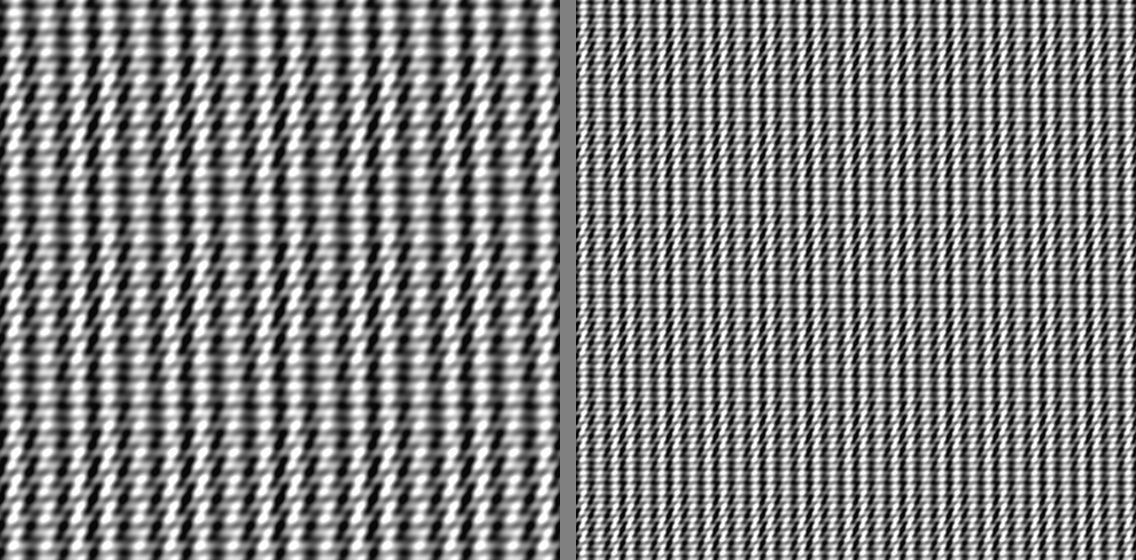
Left, the tile; right, the same tile 2 across and 2 down.
Reproduce this pattern procedurally as a WebGL 1 fragment shader.

```glsl
precision highp float;
// Woven grey cords: a tile repeated 3 by 3, each holding six vertical cords.
// It sums a few plane waves with whole-number frequencies, so every edge
// wraps, then clips the sum to a grey level.

uniform vec2 u_resolution;

const float TAU = 6.2831853;
const float TILES = 3.0;
const float MEAN_GREY = 0.51;
const float DARKEST = 0.03;

// Amplitudes of the waves
const float CORD_AMP = 0.36;
const float GAP_AMP = 0.05;
const float RUNG_AMP = 0.06;
const float FINE_RUNG_AMP = 0.15;
const float BEAD_AMP = 0.11;
const float BEAT_AMP = 0.11;
const float TWIST_AMP = 0.04;
const float STRAND_AMP = 0.06;

// Cycles per tile, across and up
const vec2 CORD_FREQ = vec2(6.0, 0.0);
const vec2 GAP_FREQ = vec2(8.0, 0.0);
const vec2 RUNG_FREQ = vec2(0.0, -6.0);
const vec2 FINE_RUNG_FREQ = vec2(0.0, -14.0);
const vec2 BEAD_FREQ = vec2(12.0, -6.0);
const vec2 BEAT_FREQ = vec2(12.0, -7.0);
const vec2 TWIST_FREQ = vec2(6.0, -14.0);
const vec2 STRAND_FREQ = vec2(14.0, -7.0);

// Plane wave whose crest lies where dot(p, freq) equals crest
float wave(vec2 p, vec2 freq, float crest) {
  return cos(TAU * (dot(p, freq) - crest));
}

void main() {
  vec2 p = fract(gl_FragCoord.xy / u_resolution * TILES);

  // Cords and the uneven depth of the gaps between them
  float grey = MEAN_GREY;
  grey += CORD_AMP * wave(p, CORD_FREQ, 0.5);
  grey += GAP_AMP * wave(p, GAP_FREQ, 0.5);

  // Level rungs, coarse and fine
  grey += RUNG_AMP * wave(p, RUNG_FREQ, 0.55);
  grey += FINE_RUNG_AMP * wave(p, FINE_RUNG_FREQ, 0.93);

  // Steep beads whose two spacings beat along the cords
  grey += BEAD_AMP * wave(p, BEAD_FREQ, 0.55);
  grey += BEAT_AMP * wave(p, BEAT_FREQ, 0.17);

  // Slight twist, and a drift from cord to cord
  grey += TWIST_AMP * wave(p, TWIST_FREQ, 0.42);
  grey += STRAND_AMP * wave(p, STRAND_FREQ, 0.18);

  gl_FragColor = vec4(vec3(clamp(grey, DARKEST, 1.0)), 1.0);
}
```
